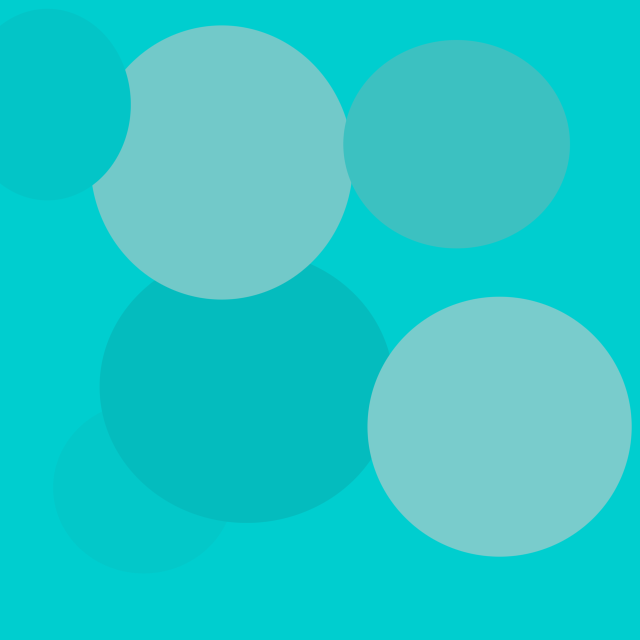
A WebGL 1 fragment shader for this background:

```glsl
precision highp float;
// Flat overlapping ovals in muted teal and pale aqua on a bright turquoise field.

uniform vec2 u_resolution;

// Soft-edged coverage of an axis-aligned ellipse, about one pixel wide at the rim.
float ellipse(vec2 p, vec2 center, vec2 radius) {
  vec2 q = (p - center) / radius;
  float k = length(q);
  float dist = k * (k - 1.0) / max(length(q / radius), 0.0001);
  float pixel = 1.0 / min(u_resolution.x, u_resolution.y);
  return 1.0 - smoothstep(-0.7 * pixel, 0.7 * pixel, dist);
}

void main() {
  vec2 uv = gl_FragCoord.xy / u_resolution;
  vec3 color = vec3(0.0, 0.808, 0.812);

  // Dim ovals at the lower left
  color = mix(color, vec3(0.012, 0.784, 0.788), ellipse(uv, vec2(0.2245, 0.238), vec2(0.1415, 0.134)));
  color = mix(color, vec3(0.016, 0.737, 0.745), ellipse(uv, vec2(0.3854, 0.3958), vec2(0.2298, 0.2129)));

  // Pale upper oval, with a turquoise one over its left rim
  color = mix(color, vec3(0.447, 0.788, 0.788), ellipse(uv, vec2(0.3464, 0.7461), vec2(0.2051, 0.2142)));
  color = mix(color, vec3(0.012, 0.773, 0.780), ellipse(uv, vec2(0.0742, 0.8366), vec2(0.1302, 0.1497)));

  // Right side: muted oval above, palest oval below
  color = mix(color, vec3(0.235, 0.757, 0.757), ellipse(uv, vec2(0.7135, 0.7747), vec2(0.1771, 0.1628)));
  color = mix(color, vec3(0.475, 0.800, 0.800), ellipse(uv, vec2(0.7806, 0.3333), vec2(0.2064, 0.2031)));

  gl_FragColor = vec4(color, 1.0);
}
```
